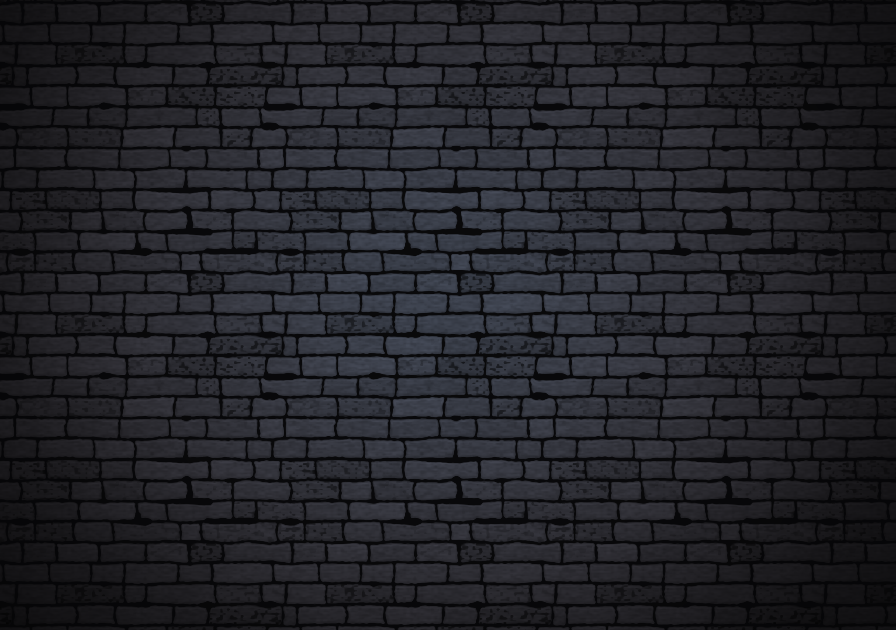
This texture is drawn by a Shadertoy shader. Its source:

```glsl
// A dark brick wall lit by a cool, soft pool of light at its centre.
// Jittered joints split each course into squared bricks; periodic noise
// bends and chips them, and the whole pattern tiles every 13 courses.

const float COURSES = 30.36;        // courses over the canvas height
const float TILE = 13.0;            // pattern period, in courses
const float BRICKS = 6.0;           // bricks per period in one course
const vec2 LIGHT_CENTRE = vec2(0.70, 0.54);

float hash(vec2 p) {
    vec3 v = fract(vec3(p.xyx) * 0.1031);
    v += dot(v, v.yzx + 33.33);
    return fract((v.x + v.y) * v.z);
}

// Value noise that repeats after the given number of lattice cells
float noise(vec2 p, vec2 period) {
    vec2 i = floor(p), f = fract(p);
    f = f * f * (3.0 - 2.0 * f);
    vec2 a = mod(i, period), b = mod(i + 1.0, period);
    return mix(mix(hash(a), hash(vec2(b.x, a.y)), f.x),
               mix(hash(vec2(a.x, b.y)), hash(b), f.x), f.y);
}

// Noise on the wall, stretched by whole numbers so that it still tiles
float wallNoise(vec2 wall, vec2 frequency) {
    return noise(wall * frequency, TILE * frequency);
}

float jointPosition(float index, float row) {
    float jitter = 0.78 * (hash(vec2(mod(index, BRICKS) + 3.0, row * 7.0 + 11.0)) - 0.5);
    float rowShift = hash(vec2(row + 41.0, 17.0));
    return (index + jitter + rowShift) * TILE / BRICKS;
}

// Finds the joints either side of x: left, right and index of the left one
vec3 findBrick(float x, float row) {
    float start = floor(x * BRICKS / TILE) - 2.0;
    float left = jointPosition(start, row);
    float index = start;
    for (int k = 1; k < 6; k++) {
        float candidate = start + float(k);
        float joint = jointPosition(candidate, row);
        if (joint > x) return vec3(left, joint, index);
        left = joint;
        index = candidate;
    }
    return vec3(left, left + 2.0, index);
}

float roundedBox(vec2 p, vec2 halfSize, float radius) {
    vec2 d = abs(p) - halfSize + radius;
    return length(max(d, 0.0)) + min(max(d.x, d.y), 0.0) - radius;
}

// Light level on a brick face, and share of cool glow
vec2 lighting(vec2 p) {
    float r = length((p - LIGHT_CENTRE) * vec2(1.0, 1.12));
    float glow = exp(-4.2 * r * r);
    float vignette = 1.0 - 0.60 * smoothstep(0.42, 0.95, r);
    return vec2((0.160 + 0.112 * glow) * vignette, glow);
}

void mainImage(out vec4 fragColor, in vec2 fragCoord) {
    vec2 p = fragCoord / iResolution.y;
    float pixel = COURSES / iResolution.y;
    vec2 wall = vec2(p.x, 1.0 - p.y) * COURSES - vec2(0.0, 0.14);

    // Slightly uneven courses and joints
    vec2 bend = vec2(wallNoise(wall + 5.0, vec2(2.0)),
                     wallNoise(wall, vec2(1.0))) - 0.5;
    vec2 bent = wall + bend * vec2(0.16, 0.11);

    // Brick under this point
    float row = floor(bent.y);
    float tileRow = mod(row, TILE);
    vec3 brick = findBrick(bent.x, tileRow);
    vec2 brickId = vec2(mod(brick.z, BRICKS) + 20.0, tileRow + 60.0);
    float shade = hash(brickId);
    float rough = smoothstep(0.60, 0.95, hash(brickId + 31.0));
    vec2 local = vec2(bent.x - 0.5 * (brick.x + brick.y), bent.y - row - 0.5);
    vec2 halfSize = vec2(0.5 * (brick.y - brick.x) - 0.055,
                         0.450 - 0.025 * hash(brickId + 57.0));

    // Thin joints, wider only at a few worn spots
    float grain = wallNoise(wall, vec2(6.0, 8.0));
    float wear = smoothstep(0.80, 0.97, wallNoise(wall + 3.0, vec2(1.0)));
    float edge = roundedBox(local, halfSize, 0.10);
    edge += (grain - 0.5) * 0.06 + wear * 0.12;
    float face = 1.0 - smoothstep(-0.6 * pixel, 0.6 * pixel, edge);

    // Fine streaks and pits, shaded borders and a thin bright lip
    float streak = wallNoise(wall, vec2(3.0, 12.0));
    float speck = wallNoise(wall + 9.0, vec2(6.0, 9.0));
    float pits = smoothstep(0.55, 0.85, speck);
    float border = smoothstep(-0.17, 0.0, edge);
    float lip = smoothstep(-0.16, -0.09, edge) * (1.0 - smoothstep(-0.07, -0.01, edge));
    lip *= smoothstep(0.1, -0.3, local.y);
    float surface = 0.90 + 0.13 * shade + 0.16 * (streak - 0.5) + 0.12 * (grain - 0.5);
    surface *= 1.0 - pits * (0.06 + 0.40 * rough) - 0.10 * rough;
    surface += 0.16 * lip - 0.16 * border;

    // Lit faces over near-black mortar
    vec2 light = lighting(p);
    vec3 tint = mix(vec3(1.01, 0.96, 1.07), vec3(0.90, 0.98, 1.16), light.y);
    vec3 mortar = vec3(0.018, 0.018, 0.025) + 0.06 * light.x;
    vec3 colour = mix(mortar, tint * light.x * surface, face);
    fragColor = vec4(colour, 1.0);
}
```
